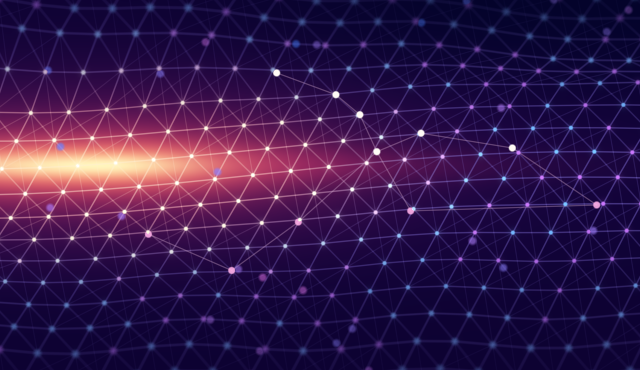
Give the GLSL for this background, as a Shadertoy shader.

```glsl
// A glowing plexus: a wavy triangular mesh of linked nodes over a navy field
// lit by a hot horizontal flare. The mesh is inverted at each pixel to find the
// nearby nodes, whose edges and dots are drawn with distance functions.

float hash(vec2 p) {
    return fract(sin(dot(p, vec2(127.1, 311.7))) * 43758.55);
}

// Height of mesh row r at position x; rows count downward.
float rowHeight(float x, float r) {
    float swell = exp(-pow((r - 1.0) / 5.0, 2.0));
    float drop = 0.0656 * r + 0.00057 * r * r;
    drop += 0.0588 * swell * (sin(1.85 * (0.73 - x)) + 0.5);
    drop += 0.0136 * (1.0 - swell) * cos(9.58 * (x - 0.837));
    drop += 0.041 * (1.0 - x) * clamp(r + 2.0, -2.0, 0.0);
    return 0.627 - drop;
}

vec2 meshNode(vec2 id) {
    float x = 0.005 + 0.103 * id.x - 0.0394 * id.y;
    return vec2(x, rowHeight(x, id.y));
}

float segmentDistance(vec2 p, vec2 a, vec2 b) {
    vec2 ap = p - a, ab = b - a;
    return length(ap - ab * clamp(dot(ap, ab) / dot(ab, ab), 0.0, 1.0));
}

float stroke(float d, float halfWidth, float soft) {
    return 1.0 - smoothstep(max(halfWidth - soft, 0.0), halfWidth + soft, d);
}

// Gaussian glow, falling off more slowly on its left side
float flare(vec2 p, vec2 size) {
    vec2 q = (p - vec2(0.27, 0.553)) / size;
    q.x *= q.x < 0.0 ? 0.6 : 1.0;
    return exp(-dot(q, q));
}

void mainImage(out vec4 fragColor, in vec2 fragCoord) {
    vec2 p = fragCoord / iResolution.y * vec2(1.0045, 1.0);
    float px = 1.0 / iResolution.y;

    // Navy field, then the flare from purple through pink and orange to cream
    float halo = flare(p, vec2(0.72, 0.21));
    vec3 color = mix(vec3(0.050, 0.008, 0.195), vec3(0.012, 0.012, 0.165),
                     smoothstep(0.6, 1.0, p.y) * smoothstep(0.2, 1.4, p.x));
    color += vec3(0.05, 0.01, 0.08) * flare(p, vec2(1.5, 0.28));
    color = mix(color, vec3(0.45, 0.09, 0.36), 0.85 * halo);
    color = mix(color, vec3(0.74, 0.16, 0.42), 0.75 * flare(p, vec2(0.80, 0.050)));
    color = mix(color, vec3(0.90, 0.28, 0.40), 0.90 * flare(p, vec2(0.47, 0.100)));
    color = mix(color, vec3(1.00, 0.62, 0.44), 0.95 * flare(p, vec2(0.31, 0.053)));
    color = mix(color, vec3(1.00, 0.96, 0.74), flare(p, vec2(0.23, 0.030)));

    // Solve for the mesh row under this pixel
    float row = 0.0;
    for (int k = 0; k < 8; k++) row += (rowHeight(p.x, row) - p.y) / 0.08;
    vec2 cell = floor(vec2((p.x - 0.005 + 0.0394 * row) / 0.103, row));

    // Depth of field: sharp in the middle band, soft and dim beyond it
    float blur = smoothstep(0.22, 0.52, abs(p.y - 0.50));
    float focus = exp(-pow((p.y - 0.52) / 0.37, 2.0));
    focus *= 1.0 - 0.6 * smoothstep(0.8, 1.0, p.y) * smoothstep(0.6, 1.2, p.x);
    float lineWidth = 0.0011 + 0.003 * blur;

    float mesh = 0.0, web = 0.0;
    vec3 dots = vec3(0.0);
    for (int j = -2; j <= 1; j++) {
        for (int i = -2; i <= 1; i++) {
            vec2 id = cell + vec2(i, j);
            vec2 a = meshNode(id);
            float seed = hash(id);

            // Triangle edges, then sparse longer links
            float across = segmentDistance(p, a, meshNode(id + vec2(1, 0)));
            float left = segmentDistance(p, a, meshNode(id + vec2(0, 1)));
            float right = segmentDistance(p, a, meshNode(id + vec2(1, 1)));
            mesh = max(mesh, stroke(min(across, left), lineWidth, px));
            mesh = max(mesh, 0.65 * stroke(right, lineWidth, px));
            float tall = segmentDistance(p, a, meshNode(id + vec2(1, 2)));
            float wide = segmentDistance(p, a, meshNode(id + vec2(-1, 1)));
            web += step(0.3, seed) * stroke(tall, 0.0005, px);
            web += step(0.6, seed) * stroke(wide, 0.0005, px);

            // Node dots: pale near the flare, cyan or violet away from it
            vec3 tint = mix(vec3(0.45, 0.72, 1.0), vec3(0.72, 0.42, 0.90), step(0.65, seed));
            tint = mix(tint, vec3(0.98, 0.96, 0.88), smoothstep(0.12, 0.65, flare(a, vec2(0.9, 0.3))));
            float d = length(p - a);
            float dotSize = 0.0054 + 0.004 * blur;
            float node = stroke(d, dotSize, px + 0.006 * blur) + 0.14 * exp(-d * d / 0.00018);
            dots = max(dots, tint * node * mix(0.12, 1.0, focus));

            // A few drifting, out-of-focus motes
            vec2 drift = vec2(hash(id + 7.3), hash(id + 2.9)) - 0.5;
            float mote = stroke(length(p - a - 0.05 * drift), 0.010, 0.005);
            vec3 moteTint = mix(vec3(0.25, 0.5, 1.0), vec3(0.8, 0.4, 0.8), hash(id + 4.1));
            dots = max(dots, moteTint * mote * step(0.92, seed) * 0.75 * mix(0.4, 1.0, focus));
        }
    }

    // Lines tint the scene: violet far away, rose to cream in the flare
    vec3 lineTint = mix(vec3(0.42, 0.35, 0.72), vec3(0.95, 0.66, 0.70), smoothstep(0.05, 0.7, halo));
    lineTint = mix(lineTint, vec3(1.0, 0.94, 0.80), flare(p, vec2(0.4, 0.08)));
    float ink = (0.60 * mesh + 0.22 * min(web, 1.5)) * mix(0.08, 1.0, focus);
    color = mix(color, lineTint, min(ink, 0.9));

    // Chain of brighter hubs crossing the mesh
    vec2 hubs[12] = vec2[12](
        vec2(0.751, 0.803), vec2(0.912, 0.744), vec2(0.977, 0.690), vec2(1.023, 0.590),
        vec2(1.143, 0.640), vec2(1.391, 0.600), vec2(1.620, 0.446), vec2(1.115, 0.430),
        vec2(1.023, 0.590), vec2(0.810, 0.400), vec2(0.629, 0.269), vec2(0.403, 0.367));
    for (int k = 0; k < 12; k++) {
        float link = segmentDistance(p, hubs[k], hubs[min(k + 1, 11)]);
        color = mix(color, vec3(0.80, 0.64, 0.78), 0.38 * stroke(link, 0.0007, px));
        vec3 hubTint = mix(vec3(0.90, 0.62, 0.82), vec3(1.0, 0.98, 0.96), smoothstep(0.45, 0.58, hubs[k].y));
        dots = max(dots, hubTint * stroke(length(p - hubs[k]), 0.0095, px));
    }

    // Lay the dots over the scene
    float cover = clamp(max(dots.r, max(dots.g, dots.b)), 0.0, 1.0);
    color = color * (1.0 - cover) + max(dots, color * cover * 0.5);
    fragColor = vec4(clamp(color, 0.0, 1.0), 1.0);
}
```
